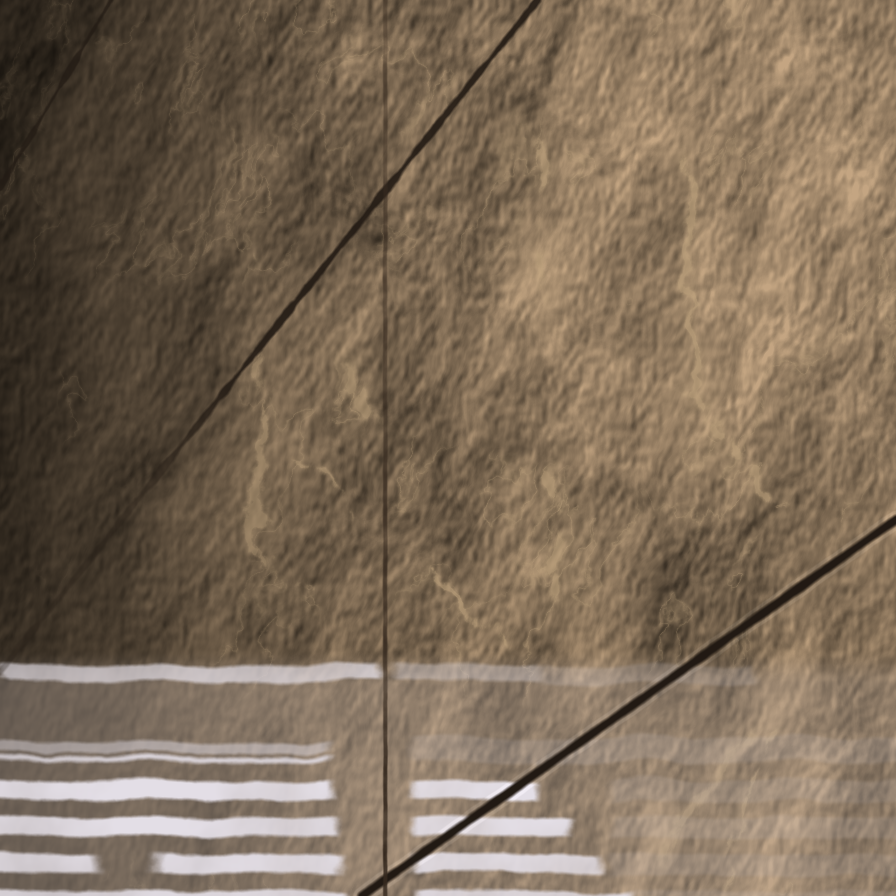
Give the GLSL for this texture, as a WebGL 1 fragment shader.

```glsl
precision highp float;
// Polished brown stone wall with steep streaks, pale veins and dark panel seams.
// Layered value noise gives grain and relief; line distances give seams and
// veins; soft boxes give the slatted window light reflected near the floor.
uniform vec2 u_resolution;

const vec3 STONE_DARK = vec3(0.19, 0.158, 0.12);
const vec3 STONE_LIGHT = vec3(0.635, 0.535, 0.42);
const vec3 VEIN_COLOR = vec3(0.76, 0.65, 0.50);
const vec3 SEAM_COLOR = vec3(0.13, 0.10, 0.075);
const vec3 HAZE_COLOR = vec3(0.71, 0.65, 0.61);
const vec3 SLAT_COLOR = vec3(0.89, 0.87, 0.90);
const float PANEL_X = 0.43;
const float SLAT_PITCH = 0.0415;
const float SLAT_BASE = 0.035;
const float RELIEF = 0.5;
const float GRIT = 0.4;

float hash(vec2 p) {
  return fract(sin(dot(p, vec2(127.1, 311.7))) * 43758.5453);
}

float noise(vec2 p) {
  vec2 i = floor(p), f = fract(p);
  f = f * f * (3.0 - 2.0 * f);
  return mix(mix(hash(i), hash(i + vec2(1.0, 0.0)), f.x),
             mix(hash(i + vec2(0.0, 1.0)), hash(i + 1.0), f.x), f.y);
}

float fbm(vec2 p) {
  float sum = 0.0, amp = 0.5;
  for (int i = 0; i < 5; i++) {
    sum += amp * noise(p);
    p = mat2(1.6, 1.2, -1.2, 1.6) * p + 7.3;
    amp *= 0.5;
  }
  return sum;
}

float segment(vec2 p, vec2 a, vec2 b) {
  vec2 d = b - a;
  return length(p - a - d * clamp(dot(p - a, d) / dot(d, d), 0.0, 1.0));
}

float line(float dist, float width) {
  return 1.0 - smoothstep(width * 0.4, width + 0.001, dist);
}

float vein(vec2 p, vec2 a, vec2 b, float width) {
  float d = segment(p, a, b) / width;
  return exp(-d * d) + 0.35 * exp(-d * 0.3);
}

float span(float x, float a, float b, float soft) {
  return smoothstep(a - soft, a + soft, x) * (1.0 - smoothstep(b - soft, b + soft, x));
}

float slat(vec2 p, float y, float halfHeight, float x0, float x1) {
  return span(p.y, y - halfHeight, y + halfHeight, 0.003) * span(p.x, x0, x1, 0.008);
}

float spot(vec2 p, vec2 center, float tightness) {
  return exp(-tightness * dot(p - center, p - center));
}

void main() {
  vec2 uv = gl_FragCoord.xy / u_resolution;
  // Grain is squeezed across a steep, right-leaning axis
  vec2 g = vec2(uv.x - 0.35 * uv.y, 0.42 * uv.y + 0.12 * uv.x);
  vec2 warp = vec2(fbm(uv * 9.0), fbm(uv * 9.0 + 31.0)) - 0.48;
  vec2 rough = vec2(fbm(uv * 38.0), fbm(uv * 38.0 + 17.0)) - 0.48;

  // Broad light from the right, mottled clouds, then fine relief
  float tone = mix(0.06, 0.82, smoothstep(-0.14, 0.70, uv.x));
  tone -= 0.07 * smoothstep(0.06, -0.06, uv.x - 0.8 * uv.y + 0.2);
  tone -= 0.12 * smoothstep(0.03, -0.03, uv.x - 0.124 + 0.59 * (1.0 - uv.y));
  tone += 0.16 * spot(uv, vec2(0.61, 0.57), 40.0) - 0.2 * spot(uv, vec2(0.73, 0.35), 90.0);
  tone -= 0.08 * spot(uv, vec2(0.62, 0.38), 12.0);
  float lit = mix(0.35, 1.0, smoothstep(0.0, 0.5, uv.x));
  tone += lit * 0.85 * (fbm(g * 14.0 + warp * 1.2) - 0.48);
  tone += lit * 0.45 * (fbm(g * 48.0 + warp * 1.5) - 0.48);
  vec2 fine = g * 80.0 + warp * 3.0;
  tone += lit * RELIEF * (fbm(fine) - fbm(fine + vec2(0.45, -0.3)));
  tone += lit * GRIT * (noise(uv * vec2(170.0, 110.0)) - noise(uv * vec2(170.0, 110.0) + vec2(0.5, -0.4)));
  vec3 color = mix(STONE_DARK, STONE_LIGHT, clamp(tone, -0.25, 1.3));

  // Pale veins: branches frayed by noise, plus scattered ridges
  vec2 q = uv + warp * 0.06 + rough * 0.028;
  float veins = vein(q, vec2(0.285, 0.59), vec2(0.288, 0.36), 0.004);
  veins += vein(q, vec2(0.60, 0.47), vec2(0.62, 0.34), 0.007);
  veins += vein(q, vec2(0.77, 0.56), vec2(0.86, 0.44), 0.005);
  veins += vein(q, vec2(0.32, 0.49), vec2(0.39, 0.44), 0.003);
  veins += vein(q, vec2(0.47, 0.35), vec2(0.56, 0.29), 0.003);
  veins += vein(q, vec2(0.61, 0.84), vec2(0.61, 0.67), 0.006);
  veins += vein(q, vec2(0.775, 0.81), vec2(0.77, 0.57), 0.004);
  veins += vein(q, vec2(0.83, 0.18), vec2(0.74, 0.04), 0.006);
  veins += vein(q, vec2(0.86, 0.19), vec2(0.81, 0.01), 0.003);
  veins += vein(q, vec2(0.39, 0.59), vec2(0.405, 0.54), 0.008);
  veins *= smoothstep(0.28, 0.62, fbm(g * 60.0 + 9.0));
  float ridge = abs(fbm(g * 17.0 + warp * 0.8 + rough * 0.5) - 0.48);
  veins += 0.5 * exp(-ridge * 55.0) * smoothstep(0.45, 0.75, noise(uv * 11.0 + 2.0));
  color = mix(color, VEIN_COLOR, clamp(veins, 0.0, 0.9) * 0.7 * lit);

  // Reflected haze and window slats, broken by the upright joint
  float haze = 1.0 - smoothstep(0.235, 0.275, uv.y);
  color = mix(color, HAZE_COLOR, haze * mix(0.40, 0.24, uv.x));
  vec2 s = uv + vec2(rough.x * 0.02, 0.008 * (noise(uv * vec2(18.0, 6.0)) - 0.5) + rough.y * 0.006);
  float glow = 0.72 * slat(s, 0.249, 0.009, 0.0, 0.425) + 0.36 * slat(s, 0.249, 0.009, 0.44, 0.6);
  glow += 0.18 * slat(s, 0.247, 0.010, 0.6, 0.84) + 0.14 * slat(s, 0.164, 0.014, 0.46, 1.02);
  glow += 0.85 * slat(s, 0.153, 0.003, -0.02, 0.365) + 0.5 * slat(s, 0.166, 0.006, -0.02, 0.365);
  for (int i = -1; i < 3; i++) {
    float row = float(i), y = SLAT_BASE + SLAT_PITCH * row;
    float gap = i == 0 ? span(s.x, 0.11, 0.175, 0.01) : 0.0;
    glow += slat(s, y, 0.0105, -0.02, 0.382 - 0.004 * row) * (1.0 - gap);
    glow += 0.95 * slat(s, y, 0.0105, 0.465, 0.67 - 0.035 * row);
    glow += 0.12 * slat(s, y, 0.012, 0.68, 1.02);
  }
  color = mix(color, SLAT_COLOR, clamp(glow * (0.96 + 0.5 * warp.x), 0.0, 1.0));

  // Panel seams, the lowest with a thin bright lip
  float wobble = 0.006 * rough.x;
  float upper = segment(uv, vec2(0.6, 1.0), vec2(0.0, 0.25)) + wobble;
  float lower = segment(uv, vec2(1.0, 0.42), vec2(0.404, 0.0)) + wobble * 0.4;
  float corner = segment(uv, vec2(0.124, 1.0), vec2(0.0, 0.79)) + wobble;
  float upright = abs(uv.x - PANEL_X + wobble * 0.3);
  color += 0.06 * line(abs(lower - 0.008), 0.002);
  color = mix(color, SEAM_COLOR, line(upper, 0.0045) * mix(0.3, 0.9, smoothstep(0.4, 0.6, uv.y)));
  color = mix(color, SEAM_COLOR, max(line(lower, 0.006), 0.7 * line(corner, 0.003)));
  float worn = mix(0.85, 0.4, uv.y) + 0.8 * rough.y;
  color = mix(color, SEAM_COLOR * 1.6, line(upright, 0.0026) * clamp(worn, 0.0, 1.0));
  gl_FragColor = vec4(clamp(color, 0.0, 1.0), 1.0);
}
```
